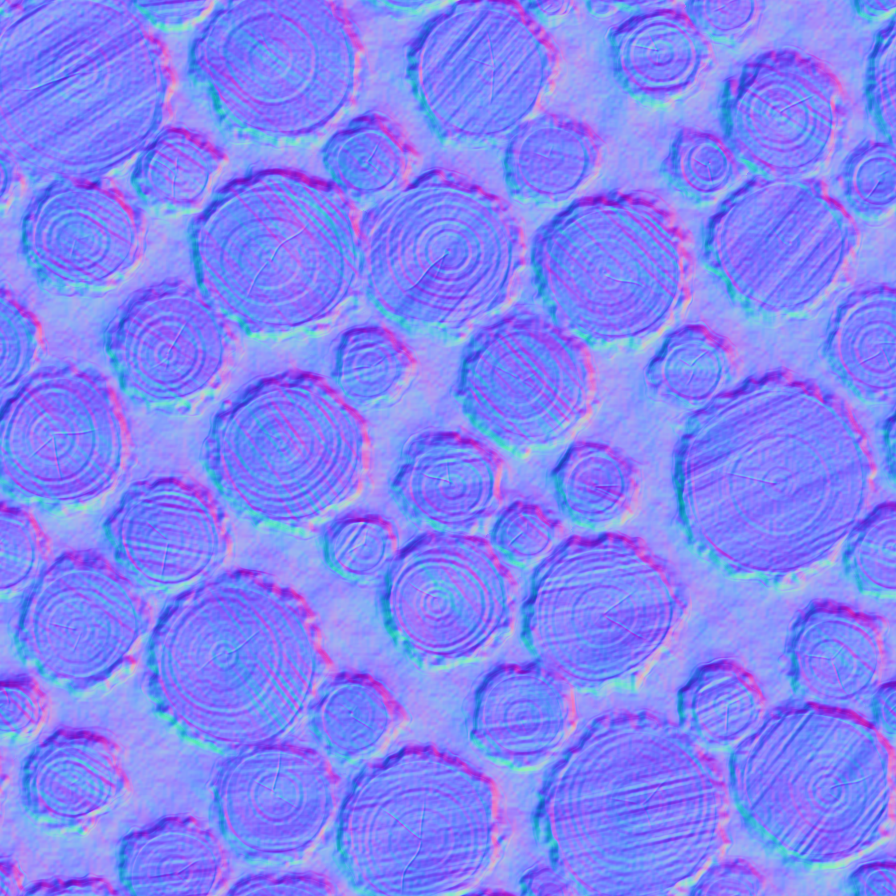
This texture map is drawn by a Shadertoy shader. Its source:

```glsl
// Tangent-space normal map of sawn log ends packed in mortar, tileable.

const float GRID = 5.0;      // main logs per canvas side
const float ANY = 4096.0;    // period for noise that need not tile

struct Log { vec2 centre; float radius; vec2 seed; float dist; };

vec2 hash2(vec2 c) {
    vec3 q = fract(c.xyx * vec3(0.1031, 0.1030, 0.0973));
    q += dot(q, q.yzx + 33.33);
    return fract((q.xx + q.yz) * q.zy);
}

// Value noise in 0..1 that repeats after period cells
float noise(vec2 p, float period) {
    vec2 i = floor(p), f = fract(p);
    f = f * f * (3.0 - 2.0 * f);
    vec2 a = mod(i, period), b = mod(i + 1.0, period);
    return mix(mix(hash2(a).x, hash2(vec2(b.x, a.y)).x, f.x),
               mix(hash2(vec2(a.x, b.y)).x, hash2(b).x, f.x), f.y);
}

float bump(float x, float width) { return exp(-x * x / (width * width)); }

vec2 turn(vec2 p, float angle) {
    float c = cos(angle), s = sin(angle);
    return vec2(c * p.x + s * p.y, c * p.y - s * p.x);
}

// Jittered centre (xy) and size weight (z) of a grid cell
vec3 site(vec2 cell) {
    vec2 id = mod(cell, GRID);
    vec2 jitter = hash2(id + 3.0) - 0.5;
    return vec3(cell + 0.5 + 0.44 * jitter, mix(0.45, 1.35, hash2(id + 41.0).x));
}

// Neighbours share the distance between them by weight
vec3 mainLog(vec2 cell) {
    vec3 a = site(cell);
    float r = 0.68;
    for (int k = 0; k < 9; k++) {
        if (k == 4) continue;
        vec3 b = site(cell + vec2(k % 3, k / 3) - 1.0);
        r = min(r, 1.02 * distance(a.xy, b.xy) * a.z / (a.z + b.z));
    }
    return vec3(a.xy, r);
}

void keepNearest(vec2 p, vec3 disc, vec2 id, inout Log first, inout Log second) {
    float d = (distance(p, disc.xy) - disc.z) / GRID;
    if (d >= second.dist) return;
    Log log = Log(disc.xy / GRID, disc.z / GRID, hash2(id + 7.0), d);
    if (d < first.dist) { second = first; first = log; }
    else second = log;
}

// Two nearest among the main logs and the small logs filling their gaps
void nearestLogs(vec2 p, out Log first, out Log second) {
    vec2 base = floor(p - 0.5) - 1.0;
    vec3 discs[16];
    first = Log(vec2(0.0), 0.1, vec2(0.0), 1e3);
    second = first;
    for (int k = 0; k < 16; k++) {
        vec2 cell = base + vec2(k % 4, k / 4);
        discs[k] = mainLog(cell);
        keepNearest(p, discs[k], mod(cell, GRID), first, second);
    }
    for (int k = 0; k < 9; k++) {
        ivec2 g = ivec2(k % 3, k / 3);
        vec2 corner = base + vec2(g) + 1.0, centre = vec2(0.0);
        for (int j = 0; j < 4; j++) {
            vec3 d = discs[g.x + j % 2 + 4 * (g.y + j / 2)];
            centre += 0.25 * (d.xy + d.z * normalize(corner - d.xy));
        }
        float r = 0.36;
        for (int j = 0; j < 4; j++) {
            vec3 d = discs[g.x + j % 2 + 4 * (g.y + j / 2)];
            r = min(r, distance(centre, d.xy) - d.z);
        }
        if (r > 0.1) keepNearest(p, vec3(centre, r), mod(corner, GRID) + 31.0, first, second);
    }
}

// Signed distance to the smooth rim of the disc, negative inside
float roundEdge(vec2 q, Log log) {
    return length(q) - log.radius
        + 0.13 * log.radius * (noise(q / log.radius * 1.3 + log.seed * 50.0, ANY) - 0.5);
}

// Growth rings, saw marks and drying cracks
float cutFace(vec2 q, Log log) {
    vec2 o = log.seed * 50.0;
    vec2 pith = q - 0.3 * log.radius * (log.seed - 0.5);
    float ring = length(pith) + 0.012 * noise(q * 16.0 + o, ANY);
    float h = 0.0014 * noise(vec2(ring * 215.0, o.x), ANY);
    vec2 u = turn(q, 1.9 * (log.seed.x - 0.5));
    float strength = noise(u * vec2(7.0, 22.0) + o, ANY);
    h += 0.0028 * strength * noise(u * vec2(10.0, 225.0) + o, ANY);
    h += 0.0030 * noise(u * vec2(5.0, 60.0) + o, ANY);
    h += 0.0008 * noise(q * 230.0 + o, ANY);
    for (float k = 0.0; k < 3.0; k++) {
        vec2 rnd = hash2(o + k * 9.0);
        vec2 c = turn(pith, 2.1 * k + 2.0 * rnd.x);
        float reach = log.radius * mix(0.0, 0.85, rnd.y);
        float across = c.y + 0.010 * (noise(vec2(c.x * 35.0, k) + o, ANY) - 0.5);
        float along = smoothstep(0.0, 0.005, c.x) * (1.0 - smoothstep(0.6 * reach, reach, c.x));
        h -= 0.0008 * rnd.y * bump(across, 0.0014) * along;
    }
    return h;
}

float height(vec2 p, Log log) {
    vec2 q = p - log.centre, o = log.seed * 50.0;
    float edge = roundEdge(q, log);
    float s = edge + 0.013 * (noise(q * 42.0 + o, ANY) - 0.5) + 0.006 * (noise(q * 110.0 + o, ANY) - 0.5);
    float face = 1.0 - smoothstep(-0.012, -0.005, edge);
    float bark = smoothstep(-0.013, -0.005, edge) * (1.0 - smoothstep(0.0, 0.012, s));
    float mortar = smoothstep(-0.002, 0.01, s);
    float patchy = mix(0.5, 1.3, noise(q * 18.0 + o, ANY));
    float h = patchy * (0.0075 * (1.0 - smoothstep(-0.007, 0.007, s)) + 0.005 * exp(-max(s, 0.0) / 0.016));
    h -= 0.0008 * bump(edge + 0.013, 0.004);
    h += bark * (0.0036 * noise(q * 95.0 + o, ANY) + 0.0014 * noise(q * 200.0 + o, ANY));
    h += mortar * (0.005 * noise(p * 30.0, 30.0) + 0.0014 * noise(p * 90.0, 90.0)
                 + 0.0006 * noise(p * 220.0, 220.0));
    return h + face * cutFace(q, log);
}

// Slope by differences, with mortar leaning right and down
vec2 slopeOf(vec2 p, Log log) {
    vec2 e = vec2(0.001, 0.0);
    vec2 rise = vec2(height(p + e.xy, log), height(p + e.yx, log)) - height(p, log);
    float mortar = smoothstep(0.0, 0.012, roundEdge(p - log.centre, log));
    return rise / e.x + mix(vec2(0.02, -0.02), vec2(-0.18, 0.22), mortar);
}

void mainImage(out vec4 fragColor, in vec2 fragCoord) {
    vec2 p = fragCoord / iResolution.xy;
    Log first, second;
    nearestLogs(p * GRID, first, second);
    float share = 0.5 - 0.5 * smoothstep(0.0, 0.014, second.dist - first.dist);
    vec2 slope = mix(slopeOf(p, first), slopeOf(p, second), share);

    // Green axis points down
    vec3 n = normalize(vec3(-slope.x, slope.y, 1.0));
    fragColor = vec4(0.5 + 0.5 * n, 1.0);
}
```
